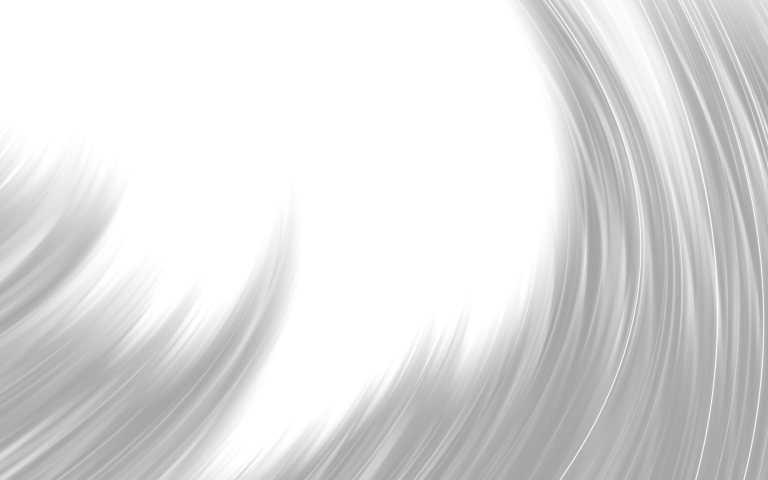
Give the GLSL for this background, as a Shadertoy shader.

```glsl
// Pale grey hair-like strands sweeping in arcs around an empty white space.

const float DARK_GREY = 0.648;
const float STREAK_LIGHT = 0.20;     // how far streaks lift the grey
const float TIP_JITTER = 0.24;       // unevenness of the strand tips
const float TIP_FADE = 0.19;         // length over which tips dissolve
const float CROSS_TILT = 0.09;       // drift of the crossing strands
const float BAND_CENTER = 1.447;     // bright band on the right
const float BAND_WIDTH = 0.055;
const float HAIR_START = 1.335;      // first bright hair
const float HAIR_STEP = 0.032;
const float HAIR_WIDTH = 0.0015;
const int HAIR_COUNT = 12;
const int SOLVE_STEPS = 20;

float hash(vec2 p) {
    p = fract(p * vec2(0.1031, 0.1137));
    p += dot(p, p.yx + 33.33);
    return fract((p.x + p.y) * p.x * 17.0);
}

float noise(vec2 p) {
    vec2 i = floor(p), f = fract(p);
    f = f * f * (3.0 - 2.0 * f);
    return mix(mix(hash(i), hash(i + vec2(1, 0)), f.x),
               mix(hash(i + vec2(0, 1)), hash(i + vec2(1, 1)), f.x), f.y);
}

float bell(float x, float width) {
    return exp(-x * x / (width * width));
}

// Horizontal place at height y of the strand whose rightmost point is at c
float strandX(float c, float y) {
    float outer = smoothstep(1.3, 1.5, c);
    float inner = max(c, 0.0);
    float bend = 0.75 + 2.0 * bell(inner, 0.4) - 0.37 * outer;
    float apex = 0.72 - 0.17 * c + 0.13 * bell(inner, 0.2) - 0.12 * outer;
    float d = y - apex;
    return c - bend * d * d;
}

// Finds the strand through p by bisection
float strandAt(vec2 p) {
    float lo = -0.1, hi = 2.4;
    for (int i = 0; i < SOLVE_STEPS; i++) {
        float mid = 0.5 * (lo + hi);
        if (strandX(mid, p.y) < p.x) lo = mid; else hi = mid;
    }
    return 0.5 * (lo + hi);
}

// Height at which each strand ends
float tipHeight(float c) {
    return 0.73 - 0.35 * c
         - 0.17 * smoothstep(0.265, 0.30, c)
         + 0.27 * smoothstep(0.52, 0.605, c)
         - 0.50 * smoothstep(0.61, 0.72, c)
         + 0.35 * smoothstep(0.74, 1.0, c)
         + 1.15 * smoothstep(1.04, 1.35, c);
}

void mainImage(out vec4 fragColor, in vec2 fragCoord) {
    vec2 p = fragCoord / iResolution.y;
    float c = strandAt(p);
    float pixel = 1.0 / iResolution.y;
    // Change of strand per unit of canvas, for even line widths
    float e = 0.001;
    float spread = (strandX(c + e, p.y) - strandX(c - e, p.y)) / (2.0 * e);
    float slope = (strandX(c, p.y + e) - strandX(c, p.y - e)) / (2.0 * e);
    float rate = sqrt(1.0 + slope * slope) / max(spread, 0.2);

    // Streaks from coarse to fine, with one family crossing the others
    float crossing = c + CROSS_TILT * (p.y - 0.4);
    float coarse = noise(vec2(c * 26.0 + 7.0, p.y * 1.5));
    float medium = noise(vec2(crossing * 75.0 + 31.0, p.y * 2.5 + 5.0));
    float fine = noise(vec2(c * 190.0 + 90.0, p.y * 3.0 + 11.0));
    fine = mix(fine, 0.5, smoothstep(0.5, 1.3, 190.0 * rate * pixel));
    float streak = 0.36 * coarse + 0.36 * medium + 0.28 * fine;

    // Strand coverage with uneven tips
    float right = smoothstep(1.05, 1.22, c);
    float wisp = bell(c - 0.61, 0.07);
    float jitter = 0.25 * coarse + 0.4 * medium + 0.35 * fine - 0.5;
    float depth = tipHeight(c) + TIP_JITTER * jitter * (1.0 - 0.2 * right) - p.y;
    float fade = TIP_FADE + 0.25 * right + 0.2 * wisp;
    float cover = smoothstep(-0.02, fade, depth);

    // Grey tone, calmer toward the lower corners
    float calm = 0.25 + 0.75 * smoothstep(0.0, 0.6, p.y);
    calm = mix(max(calm, 0.6), calm, right);
    float lift = STREAK_LIGHT * calm * smoothstep(0.25, 0.85, streak);
    lift += 0.10 * smoothstep(0.6, 0.95, medium) * calm;
    lift += 0.10 * smoothstep(0.7, 1.0, fine) * calm;
    float tone = DARK_GREY + lift;

    // Broad glows
    float band = bell(c - BAND_CENTER, BAND_WIDTH) * smoothstep(0.38, 0.9, p.y);
    band *= 0.75 + 0.5 * streak;
    float gap = 0.35 * bell(c - 0.68, 0.03) + 0.25 * bell(c - 0.30, 0.012);
    tone = mix(tone, 1.0, clamp(band + gap, 0.0, 1.0));

    // Thin bright hairs, a few of them strong
    for (int i = 0; i < HAIR_COUNT; i++) {
        float k = float(i);
        bool strong = i % 5 == 0 || i == 8;
        float wander = strong ? 0.0 : hash(vec2(k, 3.0)) - 0.5;
        float center = HAIR_START + HAIR_STEP * (k + wander) + 0.06 * wander * p.y;
        float width = max(HAIR_WIDTH, 0.6 * pixel) * rate;
        float glow = bell(c - center, width) + 0.12 * bell(c - center, 6.0 * width);
        float power = strong ? 0.75 : 0.4 * hash(vec2(k, 8.0));
        tone = mix(tone, 1.0, clamp(glow * power, 0.0, 1.0));
    }

    fragColor = vec4(vec3(mix(1.0, tone, cover)), 1.0);
}
```
